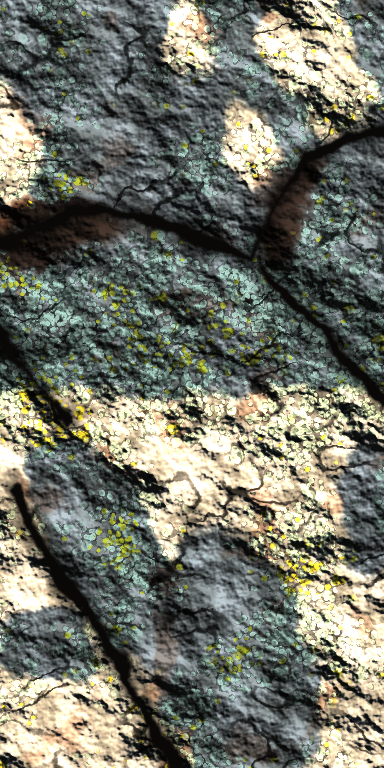
A Shadertoy shader for this texture:

```glsl
// Weathered rocky bark with deep cracks, blue-green lichen and dappled sunlight.
// Gradient-noise relief is lit from the upper right; warped ellipses place sun
// and shade, segment distances cut the cracks, and cell layers grow the lichen.

vec3 hash3(vec2 cell) {
    vec3 q = fract(vec3(cell.xyx) * vec3(0.1031, 0.1030, 0.0973));
    q += dot(q, q.yxz + 33.33);
    return fract((q.xxy + q.yzz) * q.zyx);
}

float cornerSlope(vec2 cell, vec2 offset) {
    float angle = 6.2832 * hash3(cell).x;
    return dot(vec2(cos(angle), sin(angle)), offset);
}

float gradientNoise(vec2 p) {
    vec2 i = floor(p), f = fract(p);
    vec2 u = f * f * f * (f * (f * 6.0 - 15.0) + 10.0);
    vec2 e = vec2(1, 0);
    return mix(mix(cornerSlope(i, f), cornerSlope(i + e, f - e), u.x),
               mix(cornerSlope(i + e.yx, f - e.yx), cornerSlope(i + 1.0, f - 1.0), u.x), u.y);
}

float fbm(vec2 p) {
    float sum = 0.0, amplitude = 0.5;
    for (int i = 0; i < 6; i++) {
        sum += amplitude * gradientNoise(p);
        p = mat2(1.6, 1.2, -1.2, 1.6) * p + 7.3;
        amplitude *= 0.54;
    }
    return sum;
}

float relief(vec2 p) {
    return fbm(vec2(p.x + 0.3 * p.y, p.y) * vec2(4.0, 4.8));
}

// Approximate signed distance to a sheared ellipse, positive inside
float blob(vec2 p, vec2 centre, vec2 radii, float shear) {
    p -= centre;
    p.x += shear * p.y;
    return (1.0 - length(p / radii)) * min(radii.x, radii.y);
}

float sunlight(vec2 p) {
    float upper = blob(p, vec2(0.81, 1.86), vec2(0.13, 0.25), 0.35);
    upper = max(upper, blob(p, vec2(0.48, 1.92), vec2(0.06, 0.13), 0.0));
    upper = max(upper, blob(p, vec2(0.64, 1.63), vec2(0.06, 0.10), 0.2));
    upper = max(upper, blob(p, vec2(0.02, 1.58), vec2(0.08, 0.22), 0.0));
    float shade = blob(p, vec2(0.31, 0.54), vec2(0.16, 0.30), 0.45);
    shade = max(shade, blob(p, vec2(0.62, 0.24), vec2(0.19, 0.38), 0.15));
    shade = max(shade, blob(p, vec2(0.12, 0.32), vec2(0.13, 0.10), 0.4));
    shade = max(shade, blob(p, vec2(0.98, 0.68), vec2(0.07, 0.15), 0.0));
    return max(upper, min(0.98 - p.y, -shade));
}

float crackDistance(vec2 p) {
    const vec4 segments[11] = vec4[11](
        vec4(0.00, 1.36, 0.25, 1.46), vec4(0.25, 1.46, 0.45, 1.41),
        vec4(0.45, 1.41, 0.65, 1.32), vec4(0.65, 1.32, 0.78, 1.58),
        vec4(0.78, 1.58, 1.02, 1.67), vec4(0.68, 1.30, 0.82, 1.16),
        vec4(0.82, 1.16, 1.02, 0.94), vec4(-0.02, 1.14, 0.16, 0.92),
        vec4(0.04, 0.73, 0.14, 0.53), vec4(0.14, 0.53, 0.31, 0.29),
        vec4(0.31, 0.29, 0.46, -0.02));
    float nearest = 9.0;
    for (int i = 0; i < 11; i++) {
        vec2 a = p - segments[i].xy, b = segments[i].zw - segments[i].xy;
        nearest = min(nearest, length(a - b * clamp(dot(a, b) / dot(b, b), 0.0, 1.0)));
    }
    return nearest;
}

// Distance to the nearest cell seed, and that seed's random value
vec2 lobes(vec2 p) {
    vec2 best = vec2(9.0, 0.0);
    for (int k = 0; k < 9; k++) {
        vec2 cell = floor(p) + vec2(k % 3 - 1, k / 3 - 1);
        vec3 random = hash3(cell);
        float d = length(p - cell - random.xy);
        if (d < best.x) best = vec2(d, random.z);
    }
    return best;
}

void mainImage(out vec4 fragColor, in vec2 fragCoord) {
    vec2 p = fragCoord / iResolution.x;
    p.y *= 2.0 * iResolution.x / iResolution.y;
    vec2 warp = vec2(fbm(p * 6.0), fbm(p * 6.0 + 31.0));
    vec2 q = p + 0.11 * warp;

    float height = relief(p);
    float slope = 15.0 * (height - relief(p + vec2(0.004, 0.006)));
    float grain = gradientNoise(p * 85.0);

    // Mottled stone, with brown wood in the hollows
    vec3 albedo = mix(vec3(0.36, 0.35, 0.33), vec3(0.53, 0.52, 0.51),
                      smoothstep(-0.22, 0.22, fbm(p * 9.0 + 4.0)));
    float hollow = max(blob(q, vec2(0.13, 1.40), vec2(0.22, 0.09), -0.4),
                       blob(q, vec2(0.75, 1.45), vec2(0.07, 0.17), -0.3));
    float rust = smoothstep(0.22, 0.38, gradientNoise(q * 8.0 + 17.0));
    albedo = mix(albedo, vec3(0.37, 0.25, 0.19), 0.45 * rust);
    albedo = mix(albedo, vec3(0.20, 0.14, 0.11), smoothstep(-0.01, 0.03, hollow));

    // Lichen lobes in three sizes, with yellow ones in clusters
    float bed = exp(-pow((p.y - 1.13) / 0.22, 2.0));
    float density = 0.14 + 0.38 * bed + 0.7 * gradientNoise(p * 4.5 + 9.0);
    density *= 1.0 - smoothstep(-0.01, 0.03, hollow);
    float yellowing = 0.03 + 0.5 * smoothstep(0.15, 0.4, gradientNoise(p * 5.0 + 53.0));
    for (int i = 0; i < 3; i++) {
        vec2 lobe = lobes((p + 0.025 * warp) * (32.0 + 24.0 * float(i)) + 19.0 * float(i));
        float grown = smoothstep(-0.05, 0.05, density - lobe.y);
        float cover = grown * smoothstep(0.56, 0.38, lobe.x);
        vec3 leaf = mix(vec3(0.42, 0.48, 0.42), vec3(0.57, 0.64, 0.57), 1.8 * lobe.x);
        float yellow = step(fract(lobe.y * 57.0), yellowing);
        leaf = mix(leaf, vec3(0.56, 0.54, 0.13), yellow);
        albedo *= 1.0 - 0.35 * grown * smoothstep(0.35, 0.6, lobe.x);
        albedo = mix(albedo, leaf, 0.85 * cover);
    }

    // Warm sun with small cast shadows, over cool skylight
    float sun = smoothstep(-0.012, 0.016, sunlight(q) + 0.06 * height);
    sun *= smoothstep(-0.75, -0.2, slope + 0.9 * height);
    vec3 light = mix(vec3(0.84, 0.92, 0.97), vec3(2.08, 1.91, 1.65), sun);
    float shading = 1.0 + mix(0.95, 0.5, sun) * slope + 0.6 * height + 0.25 * grain;
    vec3 color = albedo * light * clamp(shading, 0.12, 1.7);

    // Fine crevices, then the deep cracks and their soft surroundings
    float vein = abs(gradientNoise(q * vec2(6.0, 10.0) + 71.0));
    float open = smoothstep(-0.05, 0.25, gradientNoise(p * 5.0 + 83.0));
    color *= 1.0 - 0.75 * open * smoothstep(0.07, 0.01, vein);
    float gap = crackDistance(p + 0.06 * warp) - 0.013 - 0.02 * gradientNoise(p * 5.0 + 3.0);
    color *= mix(0.55, 1.0, smoothstep(0.0, 0.055, gap));
    color = mix(vec3(0.035, 0.03, 0.025), color, smoothstep(-0.006, 0.008, gap));

    fragColor = vec4(clamp(color, 0.0, 1.0), 1.0);
}
```
